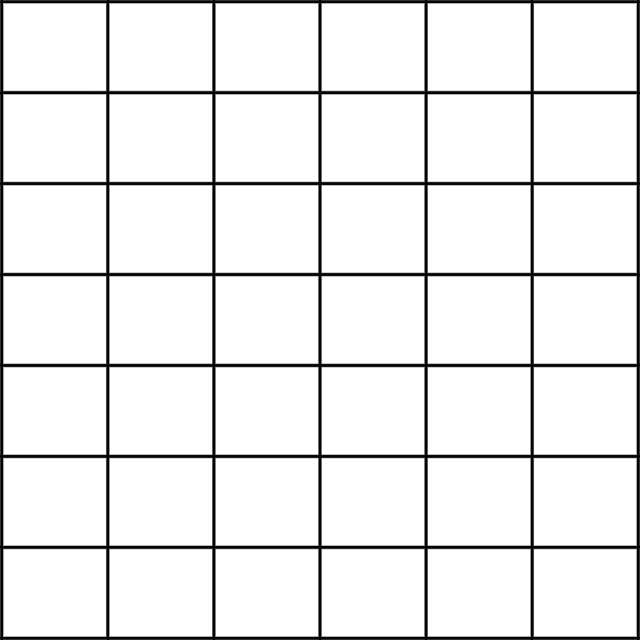
Write a three.js fragment shader that draws this pattern.

```glsl
varying vec2 vUv;

const vec2 CELL_COUNT = vec2(6.0, 7.0);  // columns, rows
const float LINE_WIDTH = 0.005;
const float BORDER_INSET = 0.0026;       // canvas edge to centre of outer line
const float EDGE_SOFTNESS = 0.0022;
const vec3 PAPER_COLOR = vec3(1.0);
const vec3 LINE_COLOR = vec3(0.01);

// Distance to the nearest grid line along each axis, in canvas units
vec2 gridDistance(vec2 p) {
  vec2 pitch = (1.0 - 2.0 * BORDER_INSET) / CELL_COUNT;
  vec2 cell = (p - BORDER_INSET) / pitch;
  return abs(fract(cell + 0.5) - 0.5) * pitch;
}

// Line coverage with an edge at least one pixel wide
vec2 lineCoverage(vec2 dist) {
  vec2 edge = max(fwidth(vUv), vec2(EDGE_SOFTNESS));
  return clamp((0.5 * LINE_WIDTH - dist) / edge + 0.5, 0.0, 1.0);
}

void main() {
  vec2 lines = lineCoverage(gridDistance(vUv));
  float ink = max(lines.x, lines.y);
  gl_FragColor = vec4(mix(PAPER_COLOR, LINE_COLOR, ink), 1.0);
}
```
